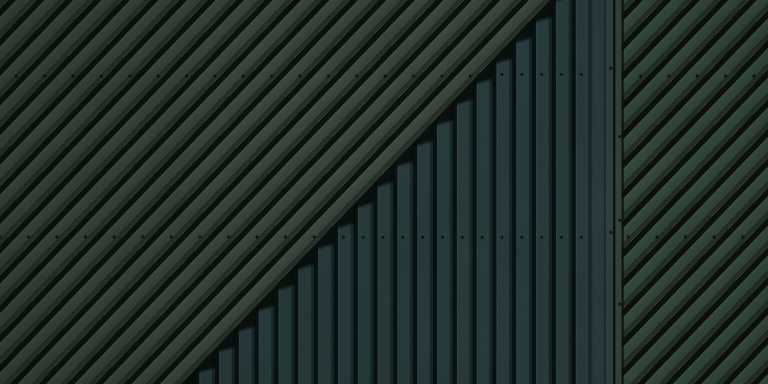
A WebGL 2 fragment shader for this texture:

```glsl
#version 300 es
precision highp float;
uniform vec2 u_resolution;
out vec4 fragColor;

float hash(vec2 p) {
  return fract(sin(dot(p, vec2(127.1, 311.7))) * 43758.545);
}

float noise(vec2 p) {
  vec2 i = floor(p), f = fract(p);
  f = f * f * (3.0 - 2.0 * f);
  return mix(mix(hash(i), hash(i + vec2(1, 0)), f.x),
             mix(hash(i + vec2(0, 1)), hash(i + vec2(1, 1)), f.x), f.y);
}

// Soft-edged interval from a to b
float band(float x, float a, float b, float soft) {
  return smoothstep(a - soft, a + soft, x) - smoothstep(b - soft, b + soft, x);
}

float disc(vec2 offset, float radius, float soft) {
  return 1.0 - smoothstep(radius - soft, radius + soft, length(offset));
}

// Horizontal row of evenly spaced rivets
float rivetRow(vec2 p, vec2 start, float spacing, float soft) {
  float x = mod(p.x - start.x + 0.5 * spacing, spacing) - 0.5 * spacing;
  return disc(vec2(x, p.y - start.y), 0.0037, soft);
}

// Slanted corrugated sheet, coloured across one rib
vec3 slantedSheet(vec2 p, float offset, vec3 flatColor, float pixel) {
  float t = fract(offset / 0.0742 + 0.1);
  float soft = 0.6 * pixel / 0.0742;
  vec3 color = flatColor * (1.04 - 0.1 * smoothstep(0.3, 0.8, t));
  color = mix(color, vec3(0.14, 0.18, 0.15), band(t, 0.83, 1.1, soft));
  color = mix(color, vec3(0.08, 0.11, 0.08), 0.75 * band(t, 0.79, 0.83, soft));
  color = mix(color, vec3(0.045, 0.066, 0.04), band(t, 0.02, 0.29, soft));
  color *= 1.0 + 0.1 * band(t, 0.31, 0.36, soft);
  float rivets = max(rivetRow(p, vec2(0.190, 0.802), 0.0739, pixel),
                     rivetRow(p, vec2(0.074, 0.383), 0.0744, pixel));
  return mix(color, vec3(0.02, 0.03, 0.02), 0.85 * rivets);
}

// Upright ribbed sheet with the shadow cast by the slanted edge
vec3 uprightSheet(vec2 p, float offset, float pixel) {
  float t = fract((p.x - 1.1328) / 0.0516 + 0.5);
  float soft = 0.6 * pixel / 0.0516;
  vec3 color = vec3(0.15, 0.22, 0.225) * (0.97 + 0.06 * smoothstep(0.6, 1.6, p.x));
  float ribs = 1.0 - smoothstep(1.535, 1.545, p.x);
  color = mix(color, vec3(0.09, 0.14, 0.14), ribs * band(t, 0.24, 0.40, soft));
  color = mix(color, vec3(0.03, 0.065, 0.068), ribs * band(t, 0.39, 0.60, soft));
  color *= 1.0 + 0.13 * ribs * band(t, 0.61, 0.67, soft);
  color = mix(color, vec3(0.07, 0.11, 0.12), 0.7 * band(p.x, 1.573, 1.577, pixel));

  float rivets = max(rivetRow(p, vec2(0.8945, 0.382), 0.0516, pixel),
                     rivetRow(p, vec2(0.8945, 0.806), 0.0516, pixel));
  color = mix(color, vec3(0.02, 0.04, 0.04), 0.85 * rivets * ribs);

  float drop = offset / 0.961;
  float reach = 0.009 + 0.038 * fract(t + 0.55);
  float shadow = 1.0 - smoothstep(reach - 0.008, reach + 0.006, drop);
  return mix(color, vec3(0.022, 0.04, 0.04), 0.9 * shadow);
}

void main() {
  vec2 p = gl_FragCoord.xy / u_resolution.y;
  float pixel = 1.0 / u_resolution.y;
  float offset = p.x - (0.4766 + 0.961 * p.y);

  // Sheets
  float middle = smoothstep(0.15, 0.8, p.x);
  vec3 leftColor = mix(vec3(0.195, 0.25, 0.21), vec3(0.22, 0.26, 0.23), middle);
  vec3 flatColor = mix(leftColor, vec3(0.195, 0.275, 0.22), step(1.6, p.x));
  vec3 slanted = slantedSheet(p, offset, flatColor, pixel);
  vec3 upright = uprightSheet(p, offset, pixel);
  vec3 color = mix(slanted, upright, smoothstep(-pixel, pixel, offset));
  color = mix(color, slanted, smoothstep(1.618 - pixel, 1.618 + pixel, p.x));

  // Corner post
  color = mix(color, vec3(0.17, 0.24, 0.25), band(p.x, 1.579, 1.597, pixel));
  color = mix(color, vec3(0.025, 0.045, 0.04), band(p.x, 1.597, 1.603, pixel));
  color = mix(color, vec3(0.19, 0.26, 0.22), band(p.x, 1.603, 1.619, pixel));
  color = mix(color, vec3(0.04, 0.06, 0.045), band(p.x, 1.619, 1.624, pixel));
  float postRivets = 0.0;
  for (int i = 0; i < 3; i++) {
    float y = 0.208 + 0.218 * float(i);
    postRivets = max(postRivets, disc(p - vec2(1.614, y), 0.0037, pixel));
  }
  for (int i = 0; i < 2; i++) {
    float y = 0.395 + 0.427 * float(i);
    postRivets = max(postRivets, disc(p - vec2(1.591, y), 0.0037, pixel));
  }
  color = mix(color, vec3(0.02, 0.03, 0.025), 0.85 * postRivets);

  // Weathering and falloff toward the borders
  color *= 0.97 + 0.06 * noise(p * 9.0) + 0.03 * (noise(p * 190.0) - 0.5);
  vec2 fromCenter = (p - vec2(1.0, 0.5)) * vec2(0.7, 0.8);
  color *= 1.03 - 0.16 * dot(fromCenter, fromCenter);
  fragColor = vec4(color, 1.0);
}
```
